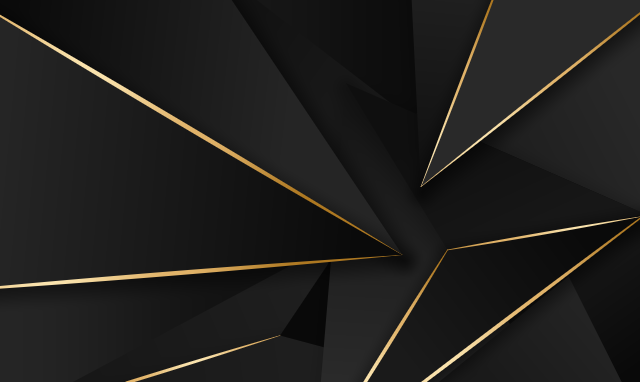
Write a Shadertoy shader that draws this background.

```glsl
// Overlapping charcoal facets with soft shadows and tapered gold edges.

const vec2 CANVAS = vec2(7.68, 4.60);
const vec3 BRONZE = vec3(0.68, 0.47, 0.13);
const vec3 GOLD   = vec3(0.88, 0.70, 0.41);
const vec3 PALE   = vec3(0.98, 0.89, 0.68);

float cross2(vec2 a, vec2 b) { return a.x * b.y - a.y * b.x; }

float segmentDistance(vec2 p, vec2 a, vec2 b) {
    vec2 ab = b - a;
    return length(p - a - ab * clamp(dot(p - a, ab) / dot(ab, ab), 0.0, 1.0));
}

// Signed distance, negative inside, for either winding
float triangleDistance(vec2 p, vec2 a, vec2 b, vec2 c) {
    float winding = sign(cross2(b - a, c - a));
    float inside = min(winding * cross2(b - a, p - a),
                   min(winding * cross2(c - b, p - b),
                       winding * cross2(a - c, p - c)));
    float edge = min(segmentDistance(p, a, b),
                 min(segmentDistance(p, b, c), segmentDistance(p, c, a)));
    return inside > 0.0 ? -edge : edge;
}

float coverage(float d, float px) { return clamp(0.5 - d / px, 0.0, 1.0); }

// Tone running from one value to another between two points
float ramp(vec2 p, vec2 a, vec2 b, float toneA, float toneB) {
    vec2 ab = b - a;
    return mix(toneA, toneB, clamp(dot(p - a, ab) / dot(ab, ab), 0.0, 1.0));
}

// Flat facet that first drops a soft shadow on what lies below
vec3 facet(vec3 col, vec2 p, vec2 a, vec2 b, vec2 c, float tone, float shadow, float px) {
    float shadowDist = triangleDistance(p - vec2(0.02, 0.07), a, b, c);
    col *= 1.0 - shadow * (1.0 - smoothstep(-0.1, 0.26, shadowDist));
    return mix(col, vec3(tone), coverage(triangleDistance(p, a, b, c), px));
}

// Metal strip: half-widths at both ends, a bulge, and a highlight at "peak"
vec3 goldEdge(vec3 col, vec2 p, vec2 a, vec2 b, vec3 width, float peak, float reach, float px) {
    vec2 ab = b - a;
    float t = clamp(dot(p - a, ab) / dot(ab, ab), 0.0, 1.0);
    float halfWidth = mix(width.x, width.z, t) + width.y * 4.0 * t * (1.0 - t);
    float light = clamp(1.0 - abs(t - peak) / reach, 0.0, 1.0);
    vec3 metal = mix(BRONZE, GOLD, smoothstep(0.0, 0.5, light));
    metal = mix(metal, PALE, smoothstep(0.5, 1.0, light));
    return mix(col, metal, coverage(length(p - a - ab * t) - halfWidth, px));
}

void mainImage(out vec4 fragColor, in vec2 fragCoord) {
    // Design space with y pointing down
    vec2 uv = fragCoord / iResolution.xy;
    vec2 p = vec2(uv.x, 1.0 - uv.y) * CANVAS;
    float px = CANVAS.y / iResolution.y;

    // Shared corners
    vec2 spearTip = vec2(4.83, 3.07);
    vec2 spearTop = vec2(-1.0, -0.42);
    vec2 wingTop  = vec2(4.15, 1.00);
    vec2 fold     = vec2(5.37, 3.01);
    vec2 shardTip = vec2(5.05, 2.25);
    vec2 notch    = vec2(3.36, 4.04);
    vec2 bladeEnd = vec2(7.74, 2.58);

    // Backdrop: upper middle and lower left
    float upperTone = mix(0.085, 0.050, smoothstep(3.1, 4.9, p.x));
    float lowerTone = mix(0.145, 0.070, smoothstep(0.0, 3.0, p.x));
    vec3 col = vec3(p.y > 2.5 ? lowerTone : upperTone);
    col = facet(col, p, vec2(2.5, -0.448), vec2(4.7, 1.25), vec2(4.05, 2.9),
                ramp(p, vec2(3.0, 0.2), vec2(4.4, 1.2), 0.07, 0.10), 0.0, px);

    // Lower left folds
    col = facet(col, p, vec2(3.95, 2.95), vec2(-0.3, 5.23), vec2(3.8, 5.23),
                ramp(p, vec2(1.0, 4.5), vec2(3.6, 3.4), 0.09, 0.12), 0.0, px);
    col = facet(col, p, notch, vec2(0.13, 5.04), vec2(7.1, 5.04),
                ramp(p, vec2(1.6, 4.6), vec2(3.8, 4.3), 0.10, 0.12), 0.2, px);
    col = facet(col, p, vec2(4.05, 3.01), notch, vec2(3.9, 4.185), 0.035, 0.0, px);

    // Central strip and lower right ground
    col = facet(col, p, wingTop, vec2(3.8, 5.2), vec2(7.0, 5.2),
                ramp(p, vec2(4.3, 1.4), vec2(4.1, 4.6), 0.085, 0.165), 0.15, px);
    col = facet(col, p, vec2(8.2, 2.2), vec2(4.9, 4.9), vec2(8.2, 4.9),
                ramp(p, vec2(5.8, 4.6), vec2(7.0, 3.6), 0.10, 0.14), 0.0, px);
    col = facet(col, p, vec2(6.4, 2.48), vec2(9.5, 2.48), vec2(7.72, 5.12),
                ramp(p, vec2(7.0, 3.4), vec2(7.7, 4.4), 0.08, 0.035), 0.0, px);

    // Right-hand facets
    col = facet(col, p, vec2(5.0, 1.37), vec2(8.2, 2.78), vec2(8.2, -0.5),
                ramp(p, vec2(6.0, 1.7), vec2(7.4, 1.0), 0.12, 0.155), 0.0, px);
    col = facet(col, p, wingTop, vec2(7.9, 2.647), fold,
                ramp(p, vec2(5.4, 1.6), vec2(6.0, 2.9), 0.06, 0.09), 0.2, px);
    col = facet(col, p, vec2(4.93, -0.2), vec2(6.0, -0.235), shardTip,
                ramp(p, vec2(5.3, 0.0), vec2(5.1, 2.0), 0.12, 0.065), 0.2, px);
    col = facet(col, p, shardTip, vec2(6.2, -0.76), vec2(8.4, -0.425), 0.16, 0.5, px);
    col = facet(col, p, fold, bladeEnd, vec2(3.74, 5.6),
                ramp(p, vec2(5.0, 4.4), vec2(7.0, 2.9), 0.10, 0.04), 0.5, px);

    // Large spear on the left
    col = facet(col, p, spearTip, vec2(2.44, -0.51), spearTop,
                ramp(p, vec2(0.2, 0.0), vec2(3.6, 0.4), 0.04, 0.145), 0.5, px);
    col = facet(col, p, spearTip, spearTop, vec2(-1.0, 3.54),
                ramp(p, vec2(0.0, 2.0), vec2(4.3, 2.4), 0.145, 0.04), 0.45, px);

    // Gold edges
    col = goldEdge(col, p, vec2(0.0, 0.19), spearTip, vec3(0.012, 0.022, 0.0), 0.22, 0.56, px);
    col = goldEdge(col, p, vec2(0.0, 3.46), spearTip, vec3(0.016, 0.018, 0.0), 0.12, 0.65, px);
    col = goldEdge(col, p, vec2(5.91, 0.0), shardTip, vec3(0.012, 0.008, 0.002), 0.80, 0.80, px);
    col = goldEdge(col, p, vec2(7.68, 0.16), shardTip, vec3(0.012, 0.010, 0.002), 0.72, 0.75, px);
    col = goldEdge(col, p, fold, vec2(7.68, 2.61), vec3(0.004, 0.012, 0.002), 0.70, 0.85, px);
    col = goldEdge(col, p, fold, vec2(4.37, 4.62), vec3(0.004, 0.008, 0.020), 1.0, 0.95, px);
    col = goldEdge(col, p, vec2(7.68, 2.63), vec2(5.06, 4.62), vec3(0.008, 0.008, 0.020), 0.90, 0.90, px);
    col = goldEdge(col, p, notch, vec2(1.52, 4.61), vec3(0.002, 0.006, 0.018), 0.55, 0.80, px);

    fragColor = vec4(col, 1.0);
}
```
